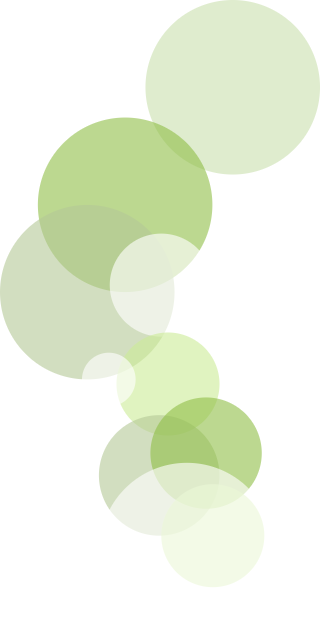
Write a Shadertoy shader that draws this background.

```glsl
// Translucent green and white discs drifting down a white page.
// Each disc is a smoothed circle distance, blended over the layers below it.
// Units: the page is 1 wide and 2 high, origin at the lower left.

const float INK_OPACITY  = 0.60;
const float VEIL_OPACITY = 0.62;

const vec3 WHITE = vec3(1.0);
const vec3 MIST  = vec3(0.79, 0.875, 0.68);
const vec3 LEAF  = vec3(0.562, 0.745, 0.275);
const vec3 SAGE  = vec3(0.707, 0.785, 0.588);
const vec3 LIME  = vec3(0.797, 0.922, 0.588);

// The three disc sizes that recur
const float LARGE  = 0.2727;
const float MEDIUM = 0.161;
const float SMALL  = 0.0838;

// Coverage of a disc, with an edge one pixel wide
float discMask(vec2 p, vec2 center, float radius, float pixel) {
    return clamp(0.5 - (length(p - center) - radius) / pixel, 0.0, 1.0);
}

// Lay a translucent disc over the colour below
vec3 layDisc(vec3 below, vec2 p, vec2 center, float radius,
             vec3 ink, float opacity, float pixel) {
    return mix(below, ink, opacity * discMask(p, center, radius, pixel));
}

void mainImage(out vec4 fragColor, in vec2 fragCoord) {
    float pixel = 2.0 / iResolution.y;
    vec2 p = fragCoord * pixel;
    vec3 color = WHITE;

    // Upper cluster
    color = layDisc(color, p, vec2(0.7273, 1.7273), LARGE, MIST, INK_OPACITY, pixel);
    color = layDisc(color, p, vec2(0.391, 1.360), LARGE, LEAF, INK_OPACITY, pixel);
    color = layDisc(color, p, vec2(0.2727, 1.087), LARGE, SAGE, INK_OPACITY, pixel);
    color = layDisc(color, p, vec2(0.504, 1.109), MEDIUM, WHITE, VEIL_OPACITY, pixel);

    // Middle pair
    color = layDisc(color, p, vec2(0.525, 0.800), MEDIUM, LIME, INK_OPACITY, pixel);
    color = layDisc(color, p, vec2(0.340, 0.814), SMALL, WHITE, VEIL_OPACITY, pixel);

    // Lower cluster, softened by a large white veil
    color = layDisc(color, p, vec2(0.4974, 0.5143), 0.1883, SAGE, INK_OPACITY, pixel);
    color = layDisc(color, p, vec2(0.644, 0.584), 0.174, LEAF, INK_OPACITY, pixel);
    color = layDisc(color, p, vec2(0.665, 0.326), MEDIUM, LIME, INK_OPACITY, pixel);
    color = layDisc(color, p, vec2(0.584, 0.281), LARGE, WHITE, VEIL_OPACITY, pixel);

    fragColor = vec4(color, 1.0);
}
```
